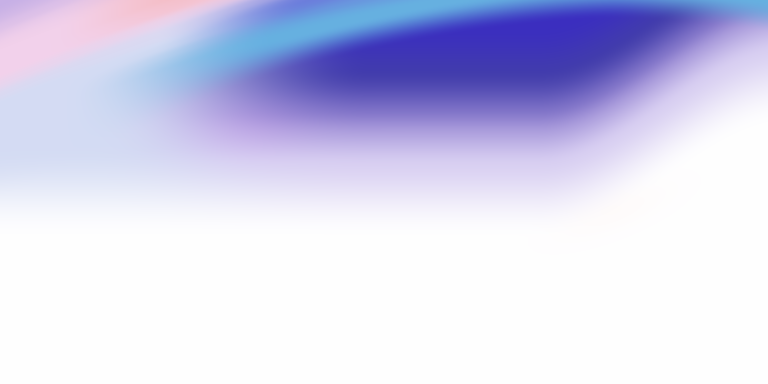
Reproduce this background procedurally as a Shadertoy shader.

```glsl
// Soft aurora: a pale-to-cyan arc over an indigo glow that fades down to white.
#define ARC_PEAK 0.80      // x where the arc is highest
#define ARC_TOP 0.015      // depth of the arc at its peak
#define ARC_BEND 0.57      // how far the arc falls to the sides
#define EDGE_SOFT 0.035    // softness of the arc's lower edge
#define RIGHT_LIFT 0.30    // how much the glow recedes at the right
#define STREAK 0.012       // strength of the fine streaks

const vec3 WHITE = vec3(0.995, 0.995, 0.998);
const vec3 PALE = vec3(0.83, 0.86, 0.953);
const vec3 LILAC = vec3(0.83, 0.79, 0.94);
const vec3 VIOLET = vec3(0.60, 0.54, 0.83);
const vec3 SLATE = vec3(0.26, 0.24, 0.67);
const vec3 INDIGO = vec3(0.23, 0.18, 0.75);
const vec3 CYAN = vec3(0.40, 0.69, 0.88);
const vec3 BLUE = vec3(0.42, 0.49, 0.86);
const vec3 PINK = vec3(0.95, 0.82, 0.92);
const vec3 PEACH = vec3(0.96, 0.74, 0.77);
const vec3 LAVENDER = vec3(0.78, 0.69, 0.90);

vec2 hashGradient(vec2 cell) {
    vec2 k = vec2(dot(cell, vec2(127.1, 311.7)), dot(cell, vec2(269.5, 183.3)));
    return 2.0 * fract(sin(k) * 43758.5) - 1.0;
}

float gradientNoise(vec2 p) {
    vec2 i = floor(p), f = fract(p);
    vec2 w = f * f * f * (f * (f * 6.0 - 15.0) + 10.0);
    vec2 o = vec2(0.0, 1.0);
    float low = mix(dot(hashGradient(i), f),
                    dot(hashGradient(i + o.yx), f - o.yx), w.x);
    float high = mix(dot(hashGradient(i + o), f - o),
                     dot(hashGradient(i + 1.0), f - 1.0), w.x);
    return mix(low, high, w.y);
}

// Glow below the arc: indigo through violet to white, paler at the left
vec3 glowColor(float x, float depth) {
    float q = depth + RIGHT_LIFT * smoothstep(0.70, 1.03, x);
    vec3 c = mix(INDIGO, SLATE, smoothstep(0.06, 0.22, q));
    c = mix(c, VIOLET, smoothstep(0.18, 0.35, q));
    c = mix(c, LILAC, smoothstep(0.29, 0.43, q));
    c = mix(PALE, c, smoothstep(0.12, 0.48, x));
    // Warmer purple where the glow meets the pale side
    float purple = exp(-pow((x - 0.31) / 0.09, 2.0) - pow((depth - 0.33) / 0.10, 2.0));
    c += purple * vec3(0.01, -0.05, 0.0);
    return mix(c, WHITE, smoothstep(0.38, 0.62, q));
}

// Bands across the arc, by height above its lower edge
vec3 arcColor(float x, float height) {
    vec3 cyan = mix(PALE, CYAN, smoothstep(0.08, 0.36, x));
    vec3 blue = mix(PALE, BLUE, smoothstep(0.20, 0.40, x));
    vec3 warm = mix(PINK, PEACH, smoothstep(0.06, 0.25, x) * smoothstep(0.17, 0.25, height));
    vec3 c = mix(cyan, blue, smoothstep(0.06, 0.14, height));
    c = mix(c, warm, smoothstep(0.13, 0.22, height));
    return mix(c, LAVENDER, smoothstep(0.27, 0.40, height));
}

void mainImage(out vec4 fragColor, in vec2 fragCoord) {
    vec2 uv = fragCoord / iResolution.xy;
    float x = uv.x;
    float depth = 1.0 - uv.y;

    // Signed height above the arc's lower edge
    float arc = ARC_TOP + ARC_BEND * pow(abs(x - ARC_PEAK), 1.7);
    float height = arc - depth;
    float streak = gradientNoise(vec2(x * 5.0, height * 45.0));
    height += STREAK * streak * smoothstep(0.0, 0.15, height);

    // Arc over glow, with a wider blend at the left
    float soft = mix(0.12, EDGE_SOFT, smoothstep(0.0, 0.40, x));
    float cover = smoothstep(-soft, soft + 0.015, height);
    vec3 color = mix(glowColor(x, depth), arcColor(x, height), cover);

    // Faint slanted warm haze at the lower right
    vec2 haze = vec2(x - 0.80, depth - 0.55);
    haze.y += 0.7 * haze.x;
    float warmth = exp(-pow(haze.x / 0.07, 2.0) - pow(haze.y / 0.05, 2.0));
    color -= warmth * vec3(0.0, 0.012, 0.016);

    fragColor = vec4(clamp(color, 0.0, 1.0), 1.0);
}
```
